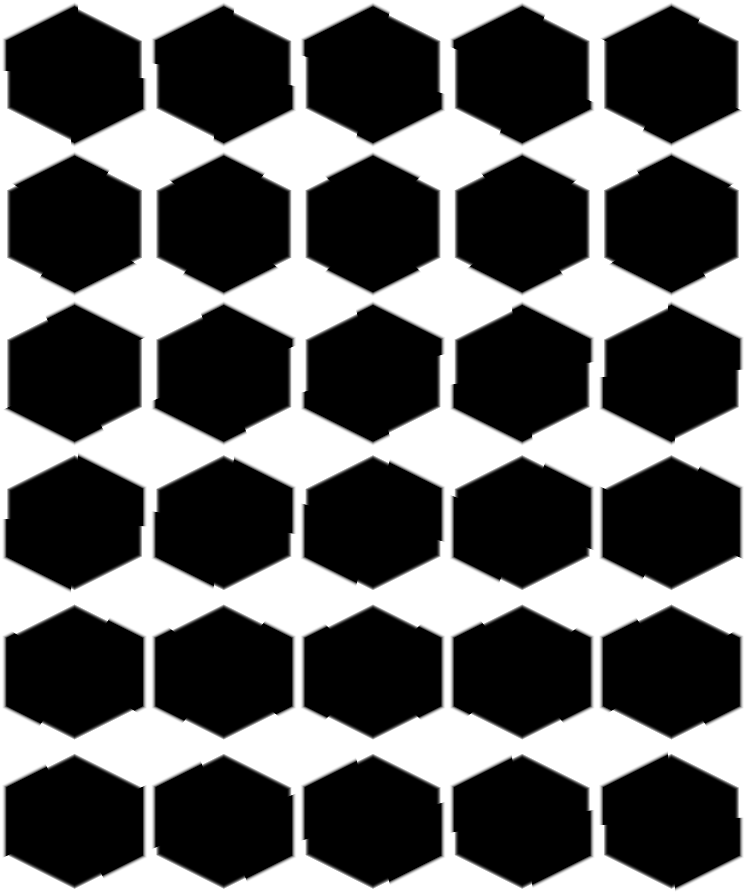
This pattern is drawn by a Shadertoy shader. Its source:

```glsl
// Grid of black hexagons on white whose rims swap between an outer shadow and
// an inner glow. Opposite quarter sectors choose the rim; they turn clockwise
// by a fixed step per cell, making a half turn over the whole grid.

const vec2  GRID        = vec2(5.0, 6.0);  // repeats across and down
const float HEX_RADIUS  = 0.455;           // in cell units
const float HEX_SLOPE   = 0.5;             // slope of the slanted sides
const float RIM_WIDTH   = 0.035;           // reach of shadow and glow
const float SWEEP       = 3.14159265;      // total turn over the grid
const float START_CELL  = 0.5;             // phase of the first cell

// Signed hexagonal distance, negative inside.
float hexDistance(vec2 p) {
    p = abs(p);
    return max(p.x, p.x * HEX_SLOPE + p.y) - HEX_RADIUS;
}

// 0 in the shadow sectors, 1 in the glow sectors.
float sectorMask(vec2 p, float angle, float pixel) {
    float c = cos(angle), s = sin(angle);
    vec2 q = vec2(c * p.x - s * p.y, s * p.x + c * p.y);
    float side = q.x * q.y / max(length(q), 1e-4);
    return smoothstep(-0.5 * pixel, 0.5 * pixel, side);
}

void mainImage(out vec4 fragColor, in vec2 fragCoord) {
    // Square cells, numbered in reading order from the top left.
    vec2 grid = fragCoord / iResolution.xy * GRID;
    vec2 cell = floor(grid);
    vec2 p = fract(grid) - 0.5;
    float index = (GRID.y - 1.0 - cell.y) * GRID.x + cell.x;
    float angle = SWEEP * (index + START_CELL) / (GRID.x * GRID.y);
    float pixel = GRID.y / iResolution.y;

    // Rim profiles: shadow fades outward, glow fades inward.
    float t = hexDistance(p) / RIM_WIDTH;
    float outer = 1.0 - clamp(t, 0.0, 1.0);
    float inner = clamp(1.0 + t, 0.0, 1.0);
    float shadow = 1.0 - outer * outer;
    float glow = inner * inner;

    float shade = mix(shadow, glow, sectorMask(p, angle, pixel));
    fragColor = vec4(vec3(shade), 1.0);
}
```
